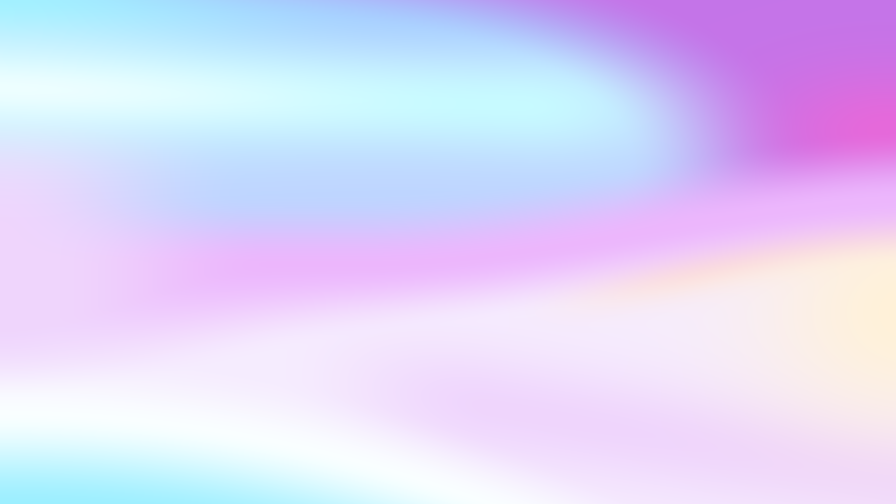
Give the GLSL for this background, as a WebGL 1 fragment shader.

```glsl
precision highp float;

// Soft pastel backdrop: a pink ridge divides an aqua and violet sky
// from a pale field with a cream glow and a cyan corner.
// Each region is a stack of smooth masks mixed over a base colour.

uniform vec2 u_resolution;

const vec3 PINK       = vec3(0.925, 0.715, 0.990);
const vec3 LILAC      = vec3(0.937, 0.835, 0.990);
const vec3 PALE       = vec3(0.962, 0.925, 0.995);
const vec3 WHITE      = vec3(0.980, 1.000, 1.000);
const vec3 PERIWINKLE = vec3(0.745, 0.830, 1.000);
const vec3 SKY        = vec3(0.640, 0.800, 1.000);
const vec3 CYAN       = vec3(0.610, 0.935, 1.000);
const vec3 AQUA       = vec3(0.780, 0.980, 1.000);
const vec3 PURPLE     = vec3(0.770, 0.455, 0.910);
const vec3 MAGENTA    = vec3(0.900, 0.410, 0.855);
const vec3 PEACH      = vec3(1.000, 0.875, 0.810);
const vec3 CREAM      = vec3(1.000, 0.947, 0.845);

const float RIDGE_BASE = 0.475;
const float RIDGE_RISE = 0.13;
const vec2 TONGUE_CENTER = vec2(0.30, 0.68);
const vec2 TONGUE_RADII  = vec2(0.51, 0.36);
const vec2 MAGENTA_CENTER = vec2(0.99, 0.74);
const vec2 MAGENTA_RADII  = vec2(0.13, 0.12);
const vec2 CREAM_CENTER = vec2(1.02, 0.38);
const vec2 CREAM_RADII  = vec2(0.17, 0.24);

// Gaussian falloffs: along one axis and around a point
float glow(float d) { return exp(-d * d); }
float glow(vec2 d) { return exp(-dot(d, d)); }

// Height of the pink ridge, climbing toward the right
float ridge(float x) {
    return RIDGE_BASE + RIDGE_RISE * smoothstep(0.4, 1.05, x);
}

vec3 upperSky(vec2 p) {
    // Lilac haze on the left turns blue, with a brighter top edge
    vec3 color = mix(LILAC, PERIWINKLE, smoothstep(0.0, 0.28, p.x));
    vec3 top = mix(CYAN, SKY, smoothstep(0.0, 0.45, p.x));
    color = mix(color, top, smoothstep(0.80, 1.0, p.y));

    // Aqua streak with a white core
    float d = p.y - (0.825 - 0.06 * p.x);
    float width = mix(0.13, 0.10, smoothstep(0.0, 0.5, p.x));
    float streak = glow(d / width) * (1.0 - smoothstep(0.58, 0.85, p.x));
    color = mix(color, AQUA, streak);
    float core = glow(d / 0.06) * (1.0 - smoothstep(0.0, 0.55, p.x));
    color = mix(color, WHITE, 0.75 * core);

    // Purple wraps around the rounded end of the streak
    vec2 q = p - TONGUE_CENTER;
    q.x = max(q.x, 0.0);
    float wrap = smoothstep(0.78, 1.22, length(q / TONGUE_RADII));
    color = mix(color, PURPLE, wrap * smoothstep(0.0, 0.5, p.x));
    return mix(color, MAGENTA, glow((p - MAGENTA_CENTER) / MAGENTA_RADII));
}

vec3 lowerField(vec2 p, float h) {
    // Slanted lilac band on the right
    float band = glow((p.y - 0.22 + 0.30 * (p.x - 0.45)) / 0.11);
    vec3 color = mix(PALE, LILAC, band * smoothstep(0.3, 0.55, p.x));

    // Peach rim under the ridge, then the cream glow
    float rim = glow((h + 0.17 - 0.10 * p.x) / 0.045);
    color = mix(color, PEACH, 0.75 * rim * smoothstep(0.56, 0.80, p.x));
    color = mix(color, CREAM, glow((p - CREAM_CENTER) / CREAM_RADII));

    // White crest falling into the cyan corner
    float depth = 0.19 - 0.60 * p.x * p.x - p.y;
    color = mix(color, WHITE, smoothstep(-0.12, 0.03, depth));
    return mix(color, CYAN, smoothstep(0.0, 0.20, depth));
}

void main() {
    vec2 p = gl_FragCoord.xy / u_resolution;
    float h = p.y - ridge(p.x);

    // The ridge colour blends up into the sky and down into the field
    vec3 color = mix(LILAC, PINK, smoothstep(0.05, 0.30, p.x));
    color = mix(color, upperSky(p), smoothstep(0.0, 0.14, h));
    float start = 0.12 * (1.0 - smoothstep(0.0, 0.3, p.x));
    float end = mix(0.27, 0.13, smoothstep(0.0, 0.5, p.x));
    color = mix(color, lowerField(p, h), smoothstep(start, end, -h));

    gl_FragColor = vec4(color, 1.0);
}
```
